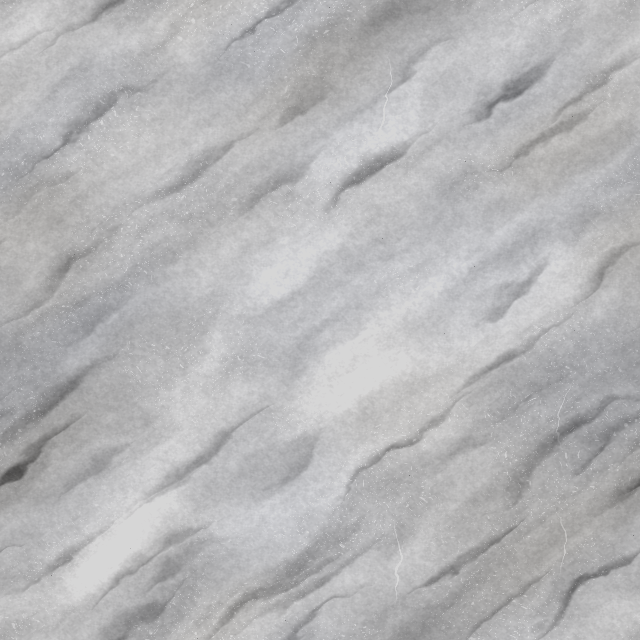
Write a WebGL 2 fragment shader that draws this texture.

```glsl
#version 300 es
precision highp float;
precision highp int;

uniform vec2 u_resolution;
out vec4 fragColor;

vec3 hash(ivec2 cell, int salt) {
  uvec3 h = uvec3(cell, salt) * 1664525u + 1013904223u;
  h.x += h.y * h.z; h.y += h.z * h.x; h.z += h.x * h.y;
  h ^= h >> 16u;
  h.x += h.y * h.z; h.y += h.z * h.x; h.z += h.x * h.y;
  return vec3(h >> 8u) / 16777216.0;
}

// Slanted grid: x runs along the veins (slope 3/4), y across them
vec2 toGrid(vec2 p, ivec2 freq) {
  return vec2(p.x + p.y, 4.0 * p.y - 3.0 * p.x) * vec2(freq);
}

// Random values of a slanted cell, wrapped on the unit square
vec3 cellHash(ivec2 cell, ivec2 freq, int salt) {
  int period = 7 * freq.x * freq.y;
  int a = cell.x * freq.y, b = cell.y * freq.x;
  return hash((ivec2(4 * a - b, 3 * a + b) + 4 * period) % period, salt);
}

vec3 noise(vec2 p, int along, int across, int salt) {
  ivec2 freq = ivec2(along, across);
  vec2 q = toGrid(p, freq);
  ivec2 c = ivec2(floor(q));
  vec2 f = fract(q);
  f = f * f * f * (f * (f * 6.0 - 15.0) + 10.0);
  vec3 low = mix(cellHash(c, freq, salt), cellHash(c + ivec2(1, 0), freq, salt), f.x);
  vec3 high = mix(cellHash(c + ivec2(0, 1), freq, salt), cellHash(c + ivec2(1, 1), freq, salt), f.x);
  return mix(low, high, f.y);
}

// Tapered dark wisps, crisp below and feathered above
float wisps(vec2 p) {
  ivec2 freq = ivec2(4, 3);
  vec2 q = toGrid(p, freq);
  ivec2 base = ivec2(floor(q));
  float shade = 0.0;
  for (int j = -1; j <= 1; j++)
    for (int i = -1; i <= 1; i++) {
      ivec2 cell = base + ivec2(i, j);
      vec3 place = cellHash(cell, freq, 20), form = cellHash(cell, freq, 21);
      vec2 d = q - vec2(cell) - place.xy;
      float x = d.x / mix(0.3, 0.95, form.x);
      float taper = max(1.0 - x * x, 0.0);
      float y = (d.y + (form.z - 0.5) * 0.3 * x * x) / (mix(0.13, 0.32, form.y) * taper + 0.001);
      float profile = 1.0 - (y > 0.0 ? smoothstep(0.0, 1.6, y) : smoothstep(0.0, 0.6, -y));
      shade = max(shade, profile * taper * smoothstep(0.3, 1.0, place.z));
    }
  return shade;
}

// One round spot in some cells of a fine grid
float spots(vec2 p, int scale, float share, int salt) {
  ivec2 freq = ivec2(7, 2) * scale;
  vec2 q = toGrid(p, freq);
  ivec2 cell = ivec2(floor(q));
  vec3 r = cellHash(cell, freq, salt);
  float radius = mix(0.1, 0.3, fract(r.z * 57.0));
  float d = length(q - vec2(cell) - mix(vec2(0.3), vec2(0.7), r.xy));
  return step(r.z, share) * (1.0 - smoothstep(radius * 0.4, radius, d));
}

// Sparse, nearly upright hairlines
float scratches(vec2 p) {
  vec2 q = p * 4.0;
  vec3 r = hash(ivec2(floor(q)) % 4, 40);
  vec2 d = fract(q) - mix(vec2(0.35), vec2(0.65), r.xy);
  float offset = abs(d.x + (r.x - 0.4) * 0.6 * d.y + (r.y - 0.5) * 2.0 * d.y * d.y);
  float ends = 1.0 - smoothstep(0.08, 0.28, abs(d.y));
  return step(r.z, 0.4) * ends * (1.0 - smoothstep(0.002, 0.008, offset));
}

void main() {
  vec2 p = gl_FragCoord.xy / u_resolution;

  // Gentle bending and frayed edges
  vec2 w = p + (noise(p, 7, 3, 1).xy - 0.5) * 0.035;
  w += (noise(p, 21, 12, 2).xy - 0.5) * 0.012;
  w += (noise(p, 60, 30, 3).xy - 0.5) * 0.005;

  // Cloudy bands drawn out along the veins
  float bands = 0.36 * noise(w, 1, 1, 4).x + 0.3 * noise(w, 3, 2, 5).x
              + 0.2 * noise(w, 5, 5, 6).x + 0.14 * noise(w, 9, 11, 7).x;
  float tone = 0.728 + (bands - 0.5) * 0.46;

  float fray = 0.55 + 0.6 * noise(w, 14, 16, 8).x;
  tone -= 0.25 * wisps(w) * fray * (1.25 - 0.7 * bands);

  // Crystalline grain
  tone += (noise(p, 35, 10, 9).x - 0.5) * 0.025;
  tone += (noise(p, 105, 30, 10).x - 0.5) * 0.045;
  tone += (noise(p, 245, 70, 11).x - 0.5) * 0.05;

  // Pale flecks in patches, hairlines and rare pits
  float patches = smoothstep(0.3, 0.75, noise(w, 6, 3, 12).x + 0.5 - bands);
  float flecks = spots(w, 9, 0.12, 30) + spots(w, 17, 0.25, 31) + 0.8 * spots(w, 29, 0.3, 32);
  tone += 0.1 * flecks * (0.12 + 0.88 * patches);
  tone += 0.11 * scratches(w);
  tone -= 0.22 * spots(p, 20, 0.0015, 33);

  // Faint drift between warm and cool grey
  float warmth = noise(w, 3, 2, 13).y - 0.5;
  vec3 color = vec3(tone) + warmth * vec3(0.014, 0.004, -0.018) + vec3(0.0, -0.001, 0.003);
  fragColor = vec4(clamp(color, 0.0, 0.84), 1.0);
}
```
